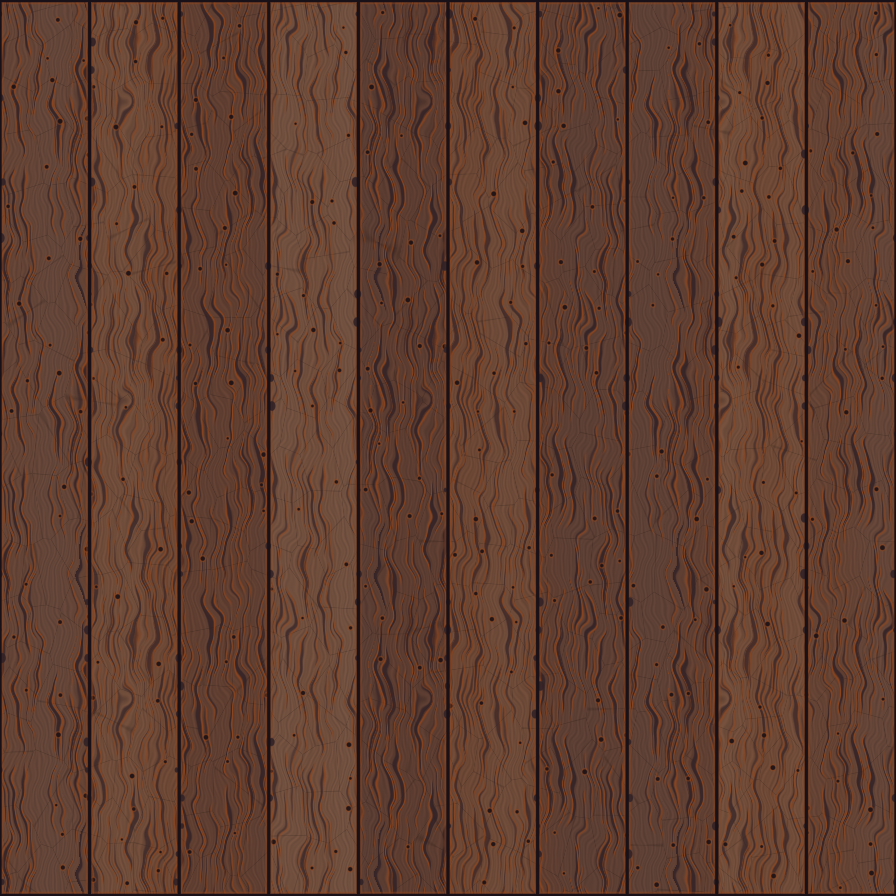
Give the GLSL for this texture, as a three.js fragment shader.

```glsl
// Ten upright weathered planks with dark seams, pits and chipped edges.
// Grain is a 3 x 3 repeat of tapered streaks, one per jittered cell, bent by
// layered sines and knots; each plank then adds its own tone over the grain.
varying vec2 vUv;

const float PLANKS = 10.0;
const float GRAIN_TILES = 3.0;
const float SEAM_HALF = 0.0019;
const float BORDER = 0.0025;
const float STREAK_HALF = 0.0024;
const float RIM_WIDTH = 0.0016;
const float PIT_RADIUS = 0.0027;
const float CHIP_RADIUS = 0.0052;
const float SOFT = 0.0009;
const float TAU = 6.28319;
const vec2 KNOT_A = vec2(0.42, 0.65);
const vec2 KNOT_B = vec2(0.98, 0.02);

const vec3 PALE_WOOD = vec3(0.455, 0.325, 0.255);
const vec3 DARK_WOOD = vec3(0.345, 0.235, 0.200);
const vec3 RUST_WOOD = vec3(0.400, 0.235, 0.155);
const vec3 ORANGE = vec3(0.580, 0.270, 0.095);
const vec3 STREAK = vec3(0.190, 0.130, 0.150);
const vec3 SEAM = vec3(0.095, 0.065, 0.090);

vec2 hash2(vec2 p) {
  vec2 s = vec2(dot(p, vec2(127.1, 311.7)), dot(p, vec2(269.5, 183.3)));
  return fract(sin(s) * 43758.5);
}

// Coverage of a shape from its signed distance
float fill(float d) { return smoothstep(SOFT, -SOFT, d); }

// Widen the grain around a knot, wrapping at the tile border
float knotPush(vec2 q, vec2 knot) {
  vec2 d = fract(q - knot + 0.5) - 0.5;
  return -0.8 * d.x * exp(-dot(d * d, vec2(500.0, 160.0)));
}

vec2 bendGrain(vec2 q) {
  float w = 0.012 * sin(TAU * 3.0 * q.y + 2.0 * sin(TAU * 2.0 * q.x));
  w += 0.006 * sin(TAU * 7.0 * q.y + 2.5 * sin(TAU * 3.0 * q.x + 1.0));
  w += 0.002 * sin(TAU * (13.0 * q.y + 5.0 * q.x));
  return q + vec2(w + knotPush(q, KNOT_A) + knotPush(q, KNOT_B), 0.0);
}

// Tapered streaks: x is the dark core, y the orange rim beside it
vec2 streaks(vec2 q, float cols, float rows, float size, float density, float seed) {
  vec2 result = vec2(0.0);
  for (int j = -1; j <= 1; j++) {
    float col = floor(q.x * cols) + float(j);
    float id = mod(col, cols);
    float y = q.y * rows + hash2(vec2(id, seed)).x;
    vec2 cell = vec2(id + seed * 7.0, mod(floor(y), rows) + seed);
    vec2 shape = hash2(cell + 3.3);
    vec2 kind = hash2(cell + 61.7);
    float t = fract(y) * 2.0 - 1.0;
    float taper = 1.0 - t * t;
    float halfWidth = size * STREAK_HALF * mix(0.3, 1.0, shape.x) * taper;
    float dx = (q.x * cols - col - 0.2 - 0.6 * shape.y) / (cols * GRAIN_TILES);
    float shown = step(kind.x, density) * smoothstep(0.0, 0.4, taper);
    float side = kind.y < 0.35 ? -1.0 : 1.0;
    float rim = abs(dx - side * (halfWidth + 0.5 * RIM_WIDTH)) - 0.5 * RIM_WIDTH;
    result = max(result, shown * vec2(fill(abs(dx) - halfWidth), fill(rim)));
  }
  return result;
}

// Distance to scattered round pits of varied radius
float pitDistance(vec2 p, float grid, float chance) {
  vec2 id = floor(p * grid);
  vec2 h = hash2(id + 17.0);
  vec2 pick = hash2(id + 91.0);
  float d = length(fract(p * grid) - mix(vec2(0.2), vec2(0.8), h)) / grid;
  return pick.x < chance ? d - PIT_RADIUS * mix(0.45, 1.0, pick.y) : 1.0;
}

// Cellular noise border: second minus first nearest point
float cellBorder(vec2 p) {
  vec2 near = vec2(9.0);
  for (int i = 0; i < 9; i++) {
    vec2 id = floor(p) + vec2(mod(float(i), 3.0), floor(float(i) / 3.0)) - 1.0;
    float d = length(id + hash2(id) - p);
    near = d < near.x ? vec2(d, near.x) : vec2(near.x, min(near.y, d));
  }
  return near.y - near.x;
}

void main() {
  vec2 p = vUv;
  float plank = min(floor(p.x * PLANKS), PLANKS - 1.0);
  vec2 q = bendGrain(fract(p * GRAIN_TILES));

  // Plank tone: alternating pale and dark, with the order shifted at the right
  float pale = mod(plank + step(6.5, plank), 2.0);
  float tone = 0.7 * pale + 0.06 * abs(plank - 4.5) + 0.15 * hash2(vec2(plank, 5.0)).x;
  float cluster = 0.5 - 0.35 * cos(TAU * (q.x - 0.1)) + 0.2 * sin(TAU * 4.0 * q.x);
  vec3 color = mix(DARK_WOOD, PALE_WOOD, clamp(tone, 0.0, 1.0));
  color = mix(color, RUST_WOOD, 0.45 * clamp(cluster, 0.0, 1.0));

  // Fine fibres and faint cracks
  float fibre = sin(TAU * 61.0 * q.x + 2.0 * sin(TAU * 2.0 * q.y));
  fibre += sin(TAU * 97.0 * q.x + 3.0 * sin(TAU * 3.0 * q.y));
  color *= 1.0 + 0.035 * fibre;
  float crack = smoothstep(0.035, 0.0, cellBorder(p * vec2(26.0, 20.0)));
  color *= 1.0 - 0.13 * crack;

  // Broad and fine grain streaks
  float density = clamp(0.25 + 0.6 * cluster, 0.2, 0.9);
  vec2 broad = streaks(q, 28.0, 3.0, 1.0, density, 1.0);
  vec2 fine = streaks(q, 47.0, 4.0, 0.5, density, 2.0);
  vec2 grain = max(broad, 0.75 * fine) * mix(1.0, 0.8, pale);
  color = mix(color, ORANGE, 0.8 * grain.y);
  color = mix(color, STREAK, 0.85 * grain.x);

  // Pits with a warm rim
  float pit = pitDistance(p, 25.0, 0.48);
  color = mix(color, ORANGE, 0.5 * fill(pit - 0.0015));
  color = mix(color, SEAM, 0.9 * fill(pit));

  // Seams with chipped edges, and the outer border
  float seamId = floor(p.x * PLANKS + 0.5);
  float seamX = p.x - seamId / PLANKS;
  vec2 chipCell = vec2(seamId, floor(p.y * 32.0));
  vec2 chip = hash2(chipCell + 33.0);
  vec2 chipAt = vec2(seamX - 0.007 * (chip.x - 0.5), (fract(p.y * 32.0) - 0.5) / 32.0);
  float chipD = length(chipAt * vec2(1.2, 0.9)) - CHIP_RADIUS * mix(0.4, 1.0, chip.y);
  chipD = hash2(chipCell + 77.0).x < 0.4 ? chipD : 1.0;
  float edge = min(abs(seamX) - SEAM_HALF, min(p.y, 1.0 - p.y) - BORDER);
  color = mix(color, ORANGE, 0.45 * fill(edge - 0.0022));
  color = mix(color, STREAK, 0.9 * fill(chipD));
  color = mix(color, SEAM, fill(edge));

  gl_FragColor = vec4(color, 1.0);
}
```
